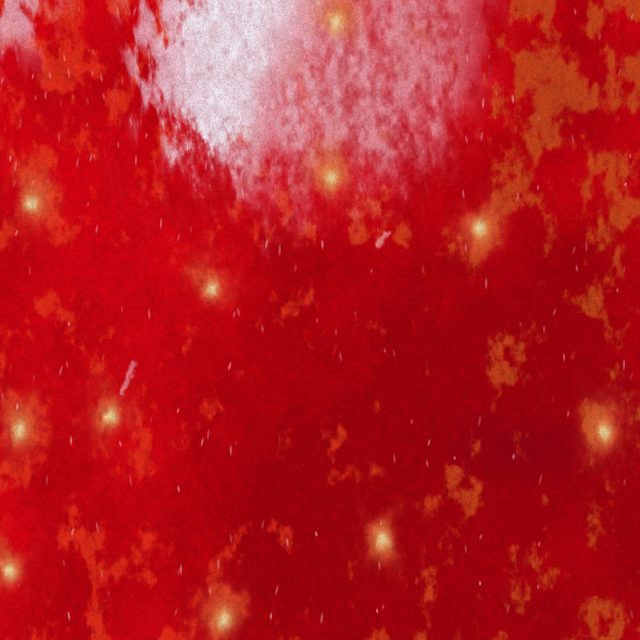
This texture is drawn by a Shadertoy shader. Its source:

```glsl
// Glossy red apple skin with pale pores, orange mottling and a soft window highlight.

float hash(vec2 p) {
    vec3 q = fract(vec3(p.xyx) * 0.1031);
    q += dot(q, q.yzx + 33.33);
    return fract((q.x + q.y) * q.z);
}

float noise(vec2 p) {
    vec2 i = floor(p), f = fract(p);
    f = f * f * (3.0 - 2.0 * f);
    return mix(mix(hash(i), hash(i + vec2(1, 0)), f.x),
               mix(hash(i + vec2(0, 1)), hash(i + vec2(1, 1)), f.x), f.y);
}

float fbm(vec2 p) {
    float sum = 0.0, amp = 0.52;
    for (int i = 0; i < 5; i++) {
        sum += amp * noise(p);
        p = mat2(0.96, 0.28, -0.28, 0.96) * p * 2.03 + 17.3;
        amp *= 0.5;
    }
    return sum;
}

float segment(vec2 p, vec2 a, vec2 b) {
    vec2 d = b - a;
    return length(p - a - d * clamp(dot(p - a, d) / dot(d, d), 0.0, 1.0));
}

// Soft round falloff around a centre
float blob(vec2 p, vec2 centre, vec2 radius) {
    vec2 d = (p - centre) / radius;
    return exp(-dot(d, d));
}

// Short upright pale dashes scattered over a jittered grid
float flecks(vec2 p, vec2 grid, float chance) {
    vec2 cell = floor(p * grid);
    float pick = hash(cell + 71.0);
    vec2 centre = (cell + 0.25 + 0.5 * vec2(hash(cell + 5.0), hash(cell + 29.0))) / grid;
    vec2 d = p - centre;
    d.x -= d.y * (hash(cell + 43.0) - 0.4) * 0.5;
    float r = length(d / vec2(0.0025, 0.004 + 0.007 * hash(cell + 13.0)));
    return step(pick, chance) * (1.0 - smoothstep(0.3, 1.1, r)) * (0.4 + 0.6 * hash(cell + 3.0));
}

void mainImage(out vec4 fragColor, in vec2 fragCoord) {
    vec2 uv = fragCoord / iResolution.xy;
    float x = uv.x, y = uv.y;
    float cloud = fbm(uv * vec2(9.0, 7.0) + 4.0);
    float streak = fbm(vec2(x * 58.0 + y * 9.0, y * 20.0) + 31.0) - 0.5;
    float fine = fbm(uv * vec2(115.0, 75.0)) - 0.5;

    // Red skin, deeper towards the right and lower middle
    float shade = 0.85 * blob(uv, vec2(0.76, 0.36), vec2(0.36, 0.32))
                + 0.55 * blob(uv, vec2(0.5, 0.05), vec2(0.35, 0.28))
                + 0.4 * smoothstep(0.65, 1.0, x);
    shade = clamp(shade + (cloud - 0.5) * 1.1 + 0.16, 0.0, 1.0);
    vec3 col = mix(vec3(0.80, 0.012, 0.065), vec3(0.60, 0.005, 0.045), shade);
    col = mix(col, vec3(0.46, 0.0, 0.09), 0.4 * blob(uv, vec2(0.81, 0.3), vec2(0.11, 0.05)));

    // Orange mottling, rich in the upper corners and sparse in the middle
    float upperRight = smoothstep(0.68, 0.95, x) * smoothstep(0.5, 0.9, y);
    float upperLeft = (1.0 - smoothstep(0.15, 0.32, x)) * smoothstep(0.5, 0.85, y);
    float middle = blob(uv, vec2(0.58, 0.4), vec2(0.28, 0.22));
    float density = 0.19 * upperRight + 0.10 * upperLeft - 0.07 * middle;
    float mottle = fbm(uv * vec2(27.0, 19.0) + 53.0) + density + fine * 0.25;
    float patches = smoothstep(0.58, 0.78, mottle);
    vec3 orange = mix(vec3(0.86, 0.20, 0.10), vec3(0.74, 0.32, 0.11), smoothstep(0.3, 0.9, x));
    col = mix(col, orange, 0.75 * patches);

    // Broad pink reflection with a curved lower rim
    float wobble = streak * 0.10 + fine * 0.06 + (cloud - 0.5) * 0.07;
    float rim = y - 0.63 - 2.0 * (x - 0.48) * (x - 0.48) + wobble;
    float pink = smoothstep(-0.02, 0.17, rim)
               * smoothstep(0.23, 0.30, x + wobble)
               * (1.0 - smoothstep(0.71, 0.80, x + wobble));
    pink *= 0.78 + streak * 0.9 + fine * 0.7;
    vec3 pinkCol = mix(vec3(0.83, 0.44, 0.49), vec3(0.86, 0.62, 0.67),
                       blob(uv, vec2(0.42, 0.95), vec2(0.2, 0.25)));
    col = mix(col, pinkCol, clamp(pink, 0.0, 1.0));

    // White core, wide at the top and frayed along its sides
    float leftEdge = 0.25 + 0.7 * (1.0 - y) * (1.0 - y);
    float rightEdge = 0.41 + 0.075 * smoothstep(0.84, 1.0, y);
    float fray = streak * 0.13 + fine * 0.05;
    float core = smoothstep(-0.015, 0.05, x - leftEdge + fray)
               * (1.0 - smoothstep(-0.06, 0.045, x - rightEdge + fray))
               * smoothstep(0.69, 0.80, y + fray);
    col = mix(col, vec3(0.89, 0.84, 0.88), core * (0.92 + fine * 0.4));

    // Broken glints beside the core and in the top left corner
    float glint = blob(uv, vec2(0.245, 0.93), vec2(0.05, 0.15))
                + blob(uv, vec2(0.02, 1.0), vec2(0.065, 0.075));
    col = mix(col, vec3(0.87, 0.67, 0.73), 0.8 * smoothstep(0.48, 0.75, streak + 0.5 + 0.17 * glint)
              * clamp(glint * 1.6, 0.0, 1.0));

    // Pores: pale cores inside ragged orange halos
    vec2 pores[11] = vec2[11](
        vec2(0.05, 0.682), vec2(0.75, 0.641), vec2(0.331, 0.55), vec2(0.518, 0.721),
        vec2(0.526, 0.967), vec2(0.172, 0.349), vec2(0.029, 0.327), vec2(0.944, 0.323),
        vec2(0.598, 0.154), vec2(0.016, 0.109), vec2(0.349, 0.03));
    vec2 jitter = vec2(fine, streak) * 0.012;
    for (int i = 0; i < 11; i++) {
        float halo = blob(uv, pores[i] + vec2(0.0, 0.008), vec2(0.036, 0.046));
        float ragged = smoothstep(0.35, 0.75, mottle + 0.2 * halo);
        col = mix(col, vec3(0.82, 0.36, 0.20), 0.85 * halo * ragged);
        col = mix(col, vec3(0.86, 0.55, 0.28), 0.7 * blob(uv + jitter, pores[i], vec2(0.016, 0.021)));
        col = mix(col, vec3(0.88, 0.80, 0.60), 0.95 * blob(uv + jitter, pores[i], vec2(0.009, 0.011)));
    }

    // Scattered flecks and two short scuffs
    float marks = flecks(uv, vec2(23.0, 15.0), 0.16) * 0.7
                + flecks(uv + 0.37, vec2(44.0, 30.0), 0.06 + 0.35 * upperLeft) * 0.5;
    float scuff = min(segment(uv + jitter, vec2(0.208, 0.43), vec2(0.192, 0.385)),
                      segment(uv + jitter, vec2(0.604, 0.635), vec2(0.592, 0.618)));
    marks += 0.65 * (1.0 - smoothstep(0.001, 0.007, scuff));
    col = mix(col, vec3(0.87, 0.62, 0.66), clamp(marks, 0.0, 1.0));

    // Fine skin grain
    float grain = noise(uv * 330.0) + hash(floor(uv * 512.0)) - 1.0;
    col *= 1.0 + 0.09 * grain + 0.12 * fine;
    fragColor = vec4(clamp(col, 0.0, 1.0), 1.0);
}
```
